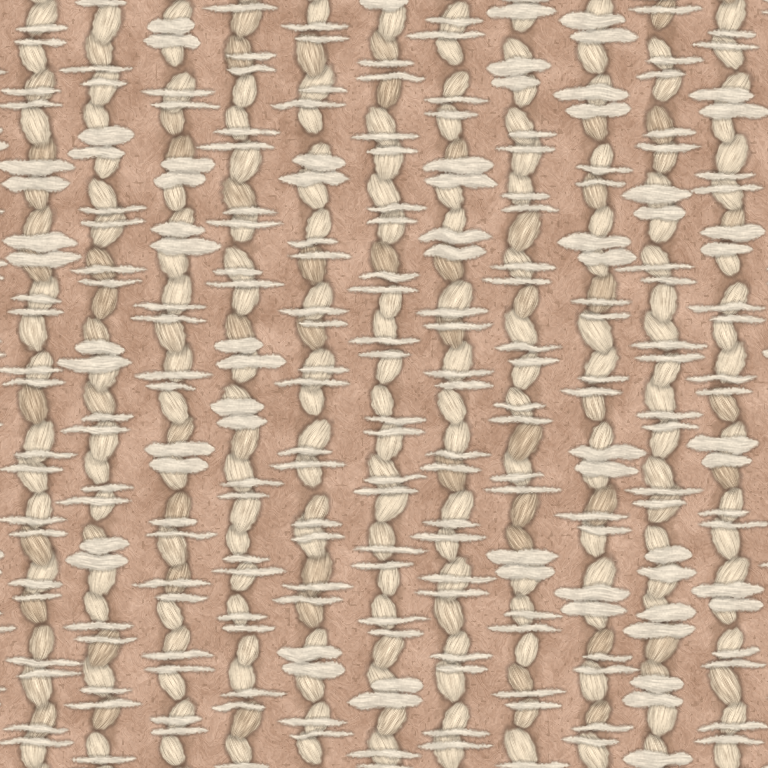
A WebGL 2 fragment shader for this texture:

```glsl
#version 300 es
precision highp float;

uniform vec2 u_resolution;
out vec4 fragColor;

const float REPEATS = 11.0;           // columns across and float pairs down
const float KNOTS_PER_ROW = 2.0;
const vec2 KNOT_SIZE = vec2(0.20, 0.31);
const float THIN_STRAND = 0.046;
const float THICK_STRAND = 0.105;
const float THICK_SHARE = 0.24;
const float FLOAT_REACH = 0.47;
const float FUZZ = 0.018;
const vec3 PILE_LIGHT = vec3(0.87, 0.73, 0.635);
const vec3 PILE_DEEP = vec3(0.69, 0.545, 0.45);
const vec3 GAP = vec3(0.56, 0.44, 0.35);
const vec3 KNOT_CREAM = vec3(0.91, 0.84, 0.735);
const vec3 KNOT_TAUPE = vec3(0.74, 0.64, 0.53);
const vec3 FLOAT_CREAM = vec3(0.95, 0.90, 0.82);

float hash(vec2 p) {
    vec3 q = fract(p.xyx * vec3(0.1031, 0.1030, 0.0973));
    q += dot(q, q.yzx + 33.33);
    return fract((q.x + q.y) * q.z);
}

float noise(vec2 p) {
    vec2 i = floor(p), f = fract(p);
    f = f * f * (3.0 - 2.0 * f);
    return mix(mix(hash(i), hash(i + vec2(1, 0)), f.x),
               mix(hash(i + vec2(0, 1)), hash(i + vec2(1, 1)), f.x), f.y);
}

float fbm(vec2 p) {
    float sum = 0.0, gain = 0.5;
    for (int i = 0; i < 4; i++) {
        sum += gain * noise(p);
        p = p * 2.03 + 17.3;
        gain *= 0.5;
    }
    return sum / 0.9375;
}

mat2 rotation(float a) {
    return mat2(cos(a), sin(a), -sin(a), cos(a));
}

float columnCenter(float column, float y) {
    return column + 0.5 + 0.1 * (hash(vec2(column, 71.0)) - 0.5)
         + 0.10 * (noise(vec2(column * 9.1, y * 1.3)) - 0.5);
}

// Brushed tufts with hairs fanning out from the middle of each rib
vec3 pile(vec2 p) {
    float side = fract(p.x) - step(0.5, fract(p.x));
    vec2 warp = vec2(fbm(p * 4.0), fbm(p * 4.0 + 50.0)) - 0.5;
    vec2 q = p + 0.35 * warp;
    float hairs = noise(vec2(q.x * 11.0, (q.y - 0.9 * abs(side)) * 38.0));
    float fine = noise(vec2(q.x * 48.0 + q.y * 14.0, q.y * 22.0));
    float tone = 0.50 + 0.95 * (fbm(q * 2.6 + 9.0) - 0.5)
               + 0.34 * (hairs - 0.5) + 0.30 * (fine - 0.5);
    vec3 color = mix(PILE_DEEP, PILE_LIGHT, clamp(tone, 0.0, 1.0));
    float pits = smoothstep(0.80, 0.95, noise(p * 21.0)) * smoothstep(0.5, 0.2, abs(side));
    return mix(color, GAP, 0.4 * pits);
}

// Overlapping slanted loops of slubby yarn along one column
vec3 knots(vec3 color, vec2 p, float aa) {
    float column = floor(p.x);
    float x = p.x - columnCenter(column, p.y);
    float border = abs(x) + 0.12 * (noise(p * 9.0) - 0.5);
    color = mix(color, GAP, 0.45 * smoothstep(0.27, 0.13, border));
    float first = floor(p.y * KNOTS_PER_ROW);
    for (float j = -1.0; j <= 1.0; j++) {
        vec2 id = vec2(column, first + j);
        float seed = hash(id + 13.0);
        float lean = mod(id.y, 2.0) * 2.0 - 1.0;
        vec2 q = vec2(x - 0.045 * lean,
                      p.y - (id.y + 0.35 + 0.3 * seed) / KNOTS_PER_ROW);
        q = rotation(lean * (0.2 + 0.4 * hash(id + 41.0))) * q;
        q /= KNOT_SIZE * (0.82 + 0.3 * hash(id + 5.0));
        float r = length(q) + 0.16 * (noise(p * 16.0 + seed * 9.0) - 0.5);
        color *= 1.0 - 0.20 * smoothstep(1.25, 0.95, r);
        float across = q.x / sqrt(max(1.0 - 0.8 * q.y * q.y, 0.1));
        float fibre = noise(vec2(across * 8.0 + seed * 40.0, q.y * 1.8))
                    + 0.6 * noise(vec2(across * 19.0 + seed * 70.0, q.y * 3.0));
        float taupe = smoothstep(0.48, 1.0, hash(id + 29.0)) * 0.8;
        vec3 yarn = mix(KNOT_CREAM, KNOT_TAUPE, clamp(taupe + 0.5 * (0.75 - fibre), 0.0, 1.0));
        yarn *= 1.07 - 0.24 * r * r + 0.13 * (fibre - 0.8);
        color = mix(color, yarn, smoothstep(1.0 + 4.0 * aa, 0.86 - 4.0 * aa, r));
    }
    return color;
}

// Paired crosswise strands, staggered by half a row on alternate columns
vec3 floats(vec3 color, vec2 p, float aa) {
    for (float i = -1.0; i <= 1.0; i++) {
        float column = floor(p.x) + i;
        float shift = 0.5 * mod(column, 2.0);
        for (float j = -1.0; j <= 1.0; j++) {
            vec2 id = vec2(column, floor(p.y - shift) + j);
            float thick = step(1.0 - THICK_SHARE, hash(id + 3.0));
            float y = id.y + shift + 0.5 + 0.24 * (hash(id + 19.0) - 0.5);
            for (float k = -1.0; k <= 1.0; k += 2.0) {
                vec2 strand = id + k * 37.0 + 100.0;
                float seed = hash(strand);
                vec2 q = p - vec2(columnCenter(column, y) + 0.24 * (seed - 0.4),
                                  y + k * mix(0.095, 0.115, thick));
                q.y += 0.07 * (noise(vec2(p.x * 3.5, seed * 90.0)) - 0.5);
                float s = q.x / (FLOAT_REACH * (0.75 + 0.5 * hash(strand + 7.0)));
                float slub = 0.65 + 0.7 * noise(vec2(p.x * 5.0, seed * 60.0));
                float radius = mix(THIN_STRAND, THICK_STRAND, thick) * slub;
                float d = abs(q.y) - radius * (1.0 - pow(abs(s), 4.0));
                d += 0.025 * (noise(p * 34.0) - 0.5);
                float ends = smoothstep(1.05, 0.9, abs(s));
                color *= 1.0 - 0.20 * ends * smoothstep(0.055, 0.0, d);
                float twist = noise(vec2(p.x * 9.0 + q.y * 14.0, q.y * 45.0 + seed * 30.0));
                float rim = q.y / radius;
                vec3 yarn = FLOAT_CREAM * (0.99 - 0.10 * rim * rim + 0.04 * rim
                                           + 0.15 * (twist - 0.5));
                color = mix(color, yarn, 0.94 * ends * smoothstep(FUZZ + aa, -FUZZ - aa, d));
            }
        }
    }
    return color;
}

void main() {
    vec2 p = gl_FragCoord.xy / u_resolution * REPEATS;
    float aa = 0.5 * REPEATS / min(u_resolution.x, u_resolution.y);
    vec3 color = floats(knots(pile(p), p, aa), p, aa);
    color *= 0.97 + 0.06 * noise(p * 40.0);
    fragColor = vec4(clamp(color, 0.0, 1.0), 1.0);
}
```
